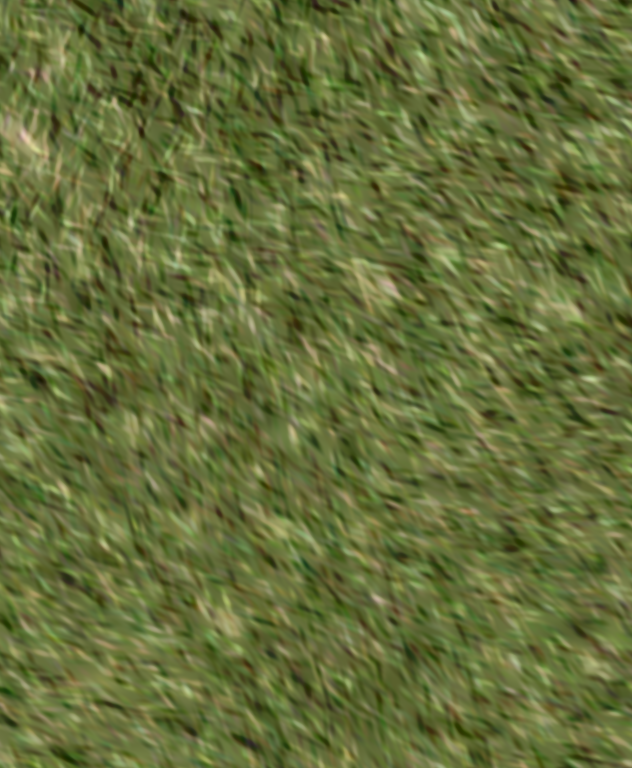
Give the GLSL for this texture, as a WebGL 2 fragment shader.

```glsl
#version 300 es
precision highp float;
// Wind-combed turf: soft grass strokes scattered over jittered cells.
// Each stroke carries signed tone and tint; their normalised sums at
// three sizes follow a bending lean and pass through a green colour ramp.

#define LEAN -0.78        // mean blade angle, radians
#define SPREAD 0.50       // random turn of a blade
#define FINE_CELL 0.030   // cell sizes, in canvas heights
#define LONG_CELL 0.065
#define CLUMP_CELL 0.085
#define FINE_GAIN 0.70
#define LONG_GAIN 0.30
#define CLUMP_GAIN 0.40
#define CONTRAST 0.98
#define TINT 0.80

uniform vec2 u_resolution;
out vec4 outColor;

// Three random values in 0..1 from an integer lattice key.
vec3 hash3(ivec3 key) {
  uvec3 v = uvec3(key + 4096) * 1664525u + 1013904223u;
  v.x += v.y * v.z; v.y += v.z * v.x; v.z += v.x * v.y;
  v ^= v >> 16u;
  v.x += v.y * v.z; v.y += v.z * v.x; v.z += v.x * v.y;
  return vec3(v >> 8u) / 16777216.0;
}

// Upper left, where the turf is steeper and more tangled.
float tangle(vec2 p) {
  return smoothstep(0.4, 0.8, p.y) * (1.0 - smoothstep(0.25, 0.6, p.x));
}

// Smoothly bending growth direction.
float leanAngle(vec2 p) {
  float bend = 0.12 * sin(9.0 * p.x + 5.0 * p.y) + 0.12 * sin(13.0 * p.y - 6.0 * p.x + 1.0);
  return LEAN + bend - 0.25 * tangle(p) + 0.2 * smoothstep(0.4, 0.8, p.x);
}

// Sum of strokes: x = tone, y = red-green tint, z = yellow-blue tint.
// shape holds stroke length and width in cells; length stays below 0.57.
vec3 strokes(vec2 p, float cell, vec2 shape, int count, int seed) {
  vec2 g = p / cell;
  ivec2 home = ivec2(floor(g));
  vec3 sum = vec3(0.0);
  for (int y = -1; y <= 1; y++)
  for (int x = -1; x <= 1; x++) {
    ivec2 id = home + ivec2(x, y);
    vec2 center = (vec2(id) + 0.5) * cell;
    float angle = leanAngle(center);
    float spread = SPREAD * (1.0 + 0.9 * tangle(center));
    for (int i = 0; i < count; i++) {
      int key = seed + 2 * i;
      vec3 place = hash3(ivec3(id, key));
      float a = angle + spread * (2.0 * place.z - 1.0);
      vec2 d = g - vec2(id) - place.xy;
      vec2 axis = vec2(cos(a), sin(a));
      vec3 ink = 2.0 * hash3(ivec3(id, key + 1)) - 1.0;
      // Blades vary in length
      vec2 size = shape * vec2(0.8 + 0.2 * sin(40.0 * place.z), 1.0);
      vec2 q = vec2(dot(d, axis), dot(d, vec2(-axis.y, axis.x))) / size;
      float fall = max(0.0, 1.0 - dot(q, q) / 3.0);
      sum += fall * fall * fall * ink;
    }
  }
  return sum / sqrt(0.36 * float(count) * shape.x * shape.y);
}

// Broad drifts of lighter and darker ground.
float drift(vec2 p) {
  return 0.5 * sin(7.0 * p.x + 9.0 * p.y + 1.5 * sin(6.0 * p.y))
       + 0.5 * sin(12.0 * p.y - 8.0 * p.x + 2.0 * sin(5.0 * p.x));
}

// Colour from deep shade to dry tips, for a tone of unit deviation.
vec3 turfColor(float t) {
  vec3 c = mix(vec3(0.20, 0.22, 0.08), vec3(0.30, 0.34, 0.14), clamp(t + 2.0, 0.0, 1.0));
  c = mix(c, vec3(0.395, 0.435, 0.23), clamp(t + 1.0, 0.0, 1.0));
  c = mix(c, vec3(0.46, 0.50, 0.275), clamp(t / 0.7, 0.0, 1.0));
  c = mix(c, vec3(0.57, 0.59, 0.38), clamp((t - 0.7) / 0.85, 0.0, 1.0));
  return c + 0.08 * max(t - 1.55, 0.0) - 0.05 * max(-t - 2.0, 0.0);
}

void main() {
  vec2 p = gl_FragCoord.xy / u_resolution.y;

  // Short blades, sparse long stems and clumps
  vec3 fine = strokes(p, FINE_CELL, vec2(0.53, 0.135), 9, 0);
  vec3 stems = strokes(p, LONG_CELL, vec2(0.50, 0.056), 5, 101);
  vec3 clump = strokes(p, CLUMP_CELL, vec2(0.45, 0.22), 5, 203);
  vec3 mixed = FINE_GAIN * fine + LONG_GAIN * stems + CLUMP_GAIN * clump;

  // Rougher, darker growth toward the top
  float rough = mix(0.88, 1.12, smoothstep(0.25, 0.8, p.y));
  float tone = CONTRAST * rough * mixed.x + 0.16 * drift(p) - 0.15 * tangle(p);

  // Mauve against green, straw against cool; broad tints stay faint
  vec2 tint = TINT * (mixed.yz - 0.5 * CLUMP_GAIN * clump.yz);
  vec3 color = turfColor(tone);
  color += tint.x * vec3(0.028, -0.018, 0.016);
  color += tint.y * vec3(0.012, 0.003, -0.026);
  outColor = vec4(clamp(color, 0.0, 1.0), 1.0);
}
```
